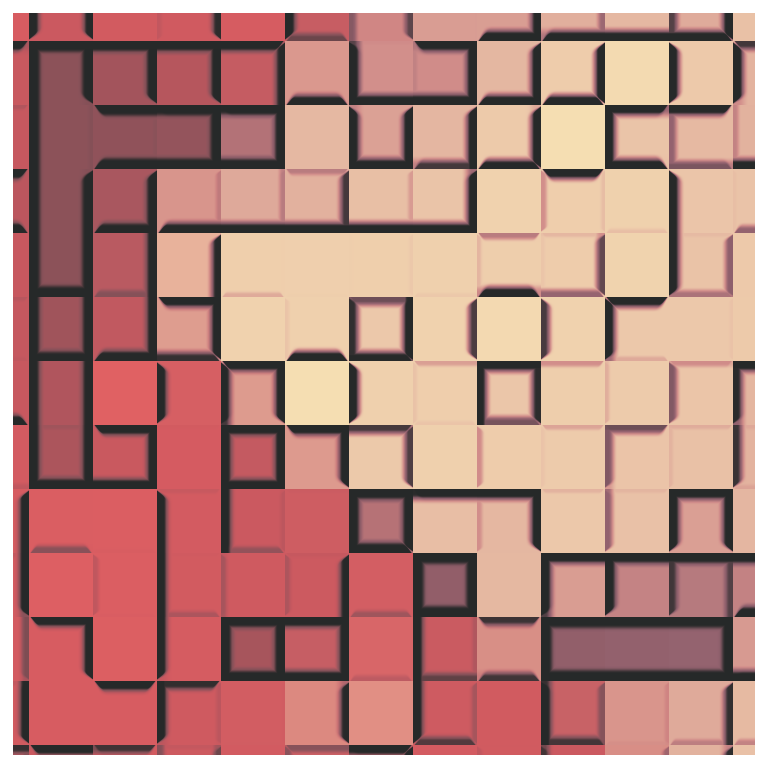
Reproduce this background procedurally as a WebGL 2 fragment shader.

```glsl
#version 300 es
precision highp float;

uniform vec2 u_resolution;
out vec4 fragColor;

const float CELL = 1.0 / 12.0;
const vec2 GRID_ORIGIN = vec2(0.0378, 0.03);
const float MARGIN = 0.017;
const vec3 INK = vec3(0.15, 0.16, 0.16);

// Soft regions: centre in cells, radius, amount
const vec4 HILLS[9] = vec4[9](
    vec4(8.2, 8.3, 2.0, 0.20), vec4(4.2, 7.5, 0.9, 0.27),
    vec4(5.0, 6.0, 0.6, 0.25), vec4(2.0, 6.0, 0.6, 0.40),
    vec4(9.0, 10.0, 0.7, 0.25), vec4(6.6, 5.0, 0.9, 0.20),
    vec4(9.7, 3.6, 0.8, 0.20), vec4(1.2, 3.0, 1.8, 0.13),
    vec4(10.0, 11.0, 0.6, 0.25));
const vec4 HOLLOWS[12] = vec4[12](
    vec4(1.0, 9.3, 0.9, 0.35), vec4(1.2, 7.7, 1.1, 0.42),
    vec4(1.0, 5.6, 0.9, 0.40), vec4(1.5, 10.5, 1.1, 0.55),
    vec4(3.5, 10.1, 0.8, 0.50), vec4(6.5, 11.4, 1.8, 0.24),
    vec4(4.6, 5.0, 0.6, 0.20), vec4(6.0, 4.0, 0.6, 0.25),
    vec4(7.1, 3.0, 0.6, 0.42), vec4(11.0, 2.4, 1.2, 0.45),
    vec4(9.5, 2.0, 0.8, 0.58), vec4(4.3, 2.0, 0.7, 0.45));

float hash(vec2 p) {
    return fract(sin(dot(p, vec2(127.1, 311.7))) * 43758.5453);
}

float bump(vec2 cell, vec4 region) {
    vec2 offset = (cell - region.xy) / region.z;
    return region.w * exp(-dot(offset, offset));
}

float blockHeight(vec2 cell) {
    float height = 0.74 + 0.16 * (hash(cell) - 0.5);
    for (int i = 0; i < 9; i++) height += bump(cell, HILLS[i]);
    for (int i = 0; i < 12; i++) height -= bump(cell, HOLLOWS[i]);
    return clamp(height, 0.33, 1.0);
}

// Cream fills a wedge opening to the right, red lies outside
float creamAmount(vec2 cell) {
    float lower = cell.x + cell.y - 9.7;
    float upper = cell.x - cell.y + 6.4;
    float inside = min(min(lower, upper), cell.x - 2.6);
    float cream = smoothstep(-0.9, 0.9, inside);
    cream += bump(cell, vec4(5.5, 1.0, 0.8, 0.7));
    cream -= bump(cell, vec4(9.0, 1.0, 1.0, 0.6));
    return clamp(cream, 0.0, 1.0);
}

vec3 ramp(float v, vec3 low, vec3 middle, vec3 high, vec3 top) {
    vec3 color = mix(INK, low, smoothstep(0.05, 0.32, v));
    color = mix(color, middle, clamp((v - 0.32) / 0.23, 0.0, 1.0));
    color = mix(color, high, clamp((v - 0.55) / 0.23, 0.0, 1.0));
    return mix(color, top, clamp((v - 0.78) / 0.20, 0.0, 1.0));
}

vec3 palette(float v, float cream) {
    vec3 red = ramp(v, vec3(0.54, 0.32, 0.35), vec3(0.75, 0.34, 0.37),
                    vec3(0.84, 0.36, 0.38), vec3(0.88, 0.38, 0.39));
    vec3 sand = ramp(v, vec3(0.57, 0.38, 0.43), vec3(0.82, 0.55, 0.54),
                     vec3(0.92, 0.77, 0.66), vec3(0.96, 0.87, 0.70));
    return mix(red, sand, cream);
}

// Shadow cast by a taller side, cut slantwise at an open corner
float sideShadow(float rise, float cornerRise, float dist, float endDist) {
    float strength = smoothstep(0.0, 0.08, rise);
    float width = mix(0.08, 0.25, strength);
    float shade = strength * (1.0 - smoothstep(0.3 * width, width, dist));
    float taper = smoothstep(0.4, 1.0, endDist / (dist + 0.03));
    return shade * mix(taper, 1.0, smoothstep(0.0, 0.08, cornerRise));
}

vec3 blocks(vec2 p) {
    vec2 grid = (p - GRID_ORIGIN) / CELL;
    vec2 cell = floor(grid) + 1.0;
    vec2 local = fract(grid) - 0.5;
    vec2 side = vec2(local.x < 0.0 ? -1.0 : 1.0, local.y < 0.0 ? -1.0 : 1.0);
    vec2 dist = 0.5 - abs(local);

    float height = blockHeight(cell);
    float riseX = blockHeight(cell + vec2(side.x, 0.0)) - height;
    float riseY = blockHeight(cell + vec2(0.0, side.y)) - height;
    float riseCorner = blockHeight(cell + side) - height;
    float shadow = max(sideShadow(riseX, riseCorner, dist.x, dist.y),
                       sideShadow(riseY, riseCorner, dist.y, dist.x));
    return palette(height * (1.0 - shadow), creamAmount(cell));
}

vec3 scene(vec2 p) {
    vec2 inset = min(p, 1.0 - p);
    return min(inset.x, inset.y) < MARGIN ? vec3(1.0) : blocks(p);
}

void main() {
    // Four samples smooth every edge
    vec3 color = vec3(0.0);
    for (int i = 0; i < 4; i++) {
        vec2 jitter = vec2(float(i % 2), float(i / 2)) * 0.5 - 0.25;
        color += scene((gl_FragCoord.xy + jitter) / u_resolution);
    }
    fragColor = vec4(color * 0.25, 1.0);
}
```
